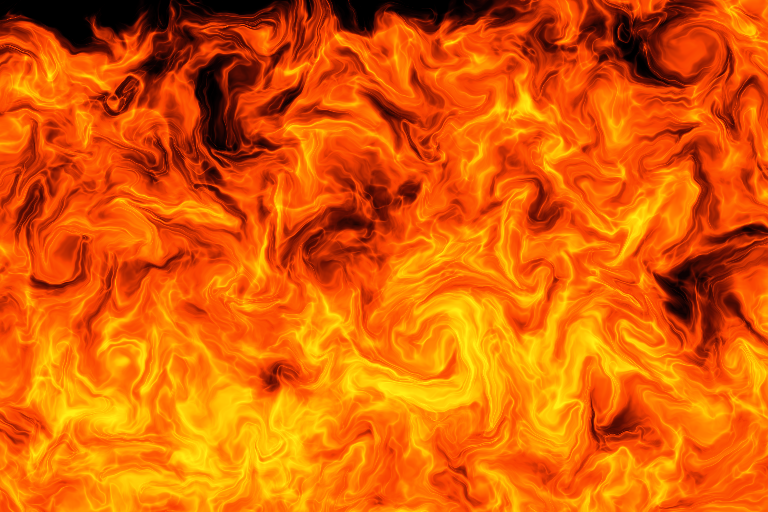
This texture is drawn by a Shadertoy shader. Its source:

```glsl
vec2 hash2(vec2 c) {
    vec3 q = fract(c.xyx * vec3(0.1031, 0.1030, 0.0973));
    q += dot(q, q.yzx + 33.33);
    return fract((q.xx + q.yz) * q.zy);
}

mat2 rotation(float a) {
    return mat2(cos(a), sin(a), -sin(a), cos(a));
}

float cornerSlope(vec2 cell, vec2 corner, vec2 f) {
    float a = 6.2832 * hash2(cell + corner).x;
    return dot(vec2(cos(a), sin(a)), f - corner);
}

float noise(vec2 p) {
    vec2 i = floor(p), f = p - i;
    vec2 u = f * f * f * (f * (f * 6.0 - 15.0) + 10.0);
    vec2 e = vec2(1.0, 0.0);
    return mix(mix(cornerSlope(i, e.yy, f), cornerSlope(i, e.xy, f), u.x),
               mix(cornerSlope(i, e.yx, f), cornerSlope(i, e.xx, f), u.x), u.y);
}

float fbm(vec2 p) {
    float sum = 0.0, amp = 0.5;
    for (int i = 0; i < 5; i++) {
        sum += amp * noise(p);
        p = rotation(0.6) * p * 2.03 + 7.3;
        amp *= 0.54;
    }
    return sum;
}

// Thin bright creases along the zero lines, broken up by a second noise
float filaments(vec2 p, float sharpness) {
    float sum = 0.0, amp = 0.5;
    for (int i = 0; i < 3; i++) {
        float n = noise(p);
        float ridge = max(0.0, 1.0 - 2.2 * sqrt(n * n + 0.0004));
        float presence = smoothstep(-0.25, 0.3, noise(p * 0.6 + 23.0));
        sum += amp * presence * pow(ridge, sharpness);
        p = rotation(0.9) * p * 1.8 + 3.7;
        amp *= 0.75;
    }
    return sum;
}

// Scattered vortices that curl the coordinates
vec2 swirl(vec2 p, float scale, float turn) {
    vec2 s = p * scale, cell = floor(s), shift = vec2(0.0);
    for (int y = -1; y <= 1; y++)
    for (int x = -1; x <= 1; x++) {
        vec2 id = cell + vec2(x, y);
        vec2 d = s - id - hash2(id + 19.0);
        float spin = turn * (2.0 * hash2(id + 51.0).x - 1.0);
        shift += rotation(spin * exp(-5.0 * dot(d, d))) * d - d;
    }
    return p + shift / scale;
}

float blob(vec2 p, vec2 center, vec2 radius) {
    vec2 d = (p - center) / radius;
    return exp(-dot(d, d));
}

// Glowing edge of a rolling plume, sharp outside and soft inside
float rim(vec2 p, vec2 center, float radius, float facing) {
    vec2 d = p - center;
    float gap = length(d) - radius;
    float side = dot(normalize(d + 1e-5), vec2(cos(facing), sin(facing)));
    float glow = exp(-abs(gap) / (gap > 0.0 ? 0.003 : 0.014));
    return glow * smoothstep(-0.1, 0.6, side);
}

// Broad layout of hot and dark areas
float heatLayout(vec2 p) {
    float heat = 0.40 - 0.8 * p.y;
    heat += 0.9 * blob(p, vec2(0.42, 0.19), vec2(0.27, 0.16));
    heat += 0.75 * blob(p, vec2(0.93, 0.30), vec2(0.35, 0.15));
    heat += 0.5 * blob(p, vec2(0.87, 0.48), vec2(0.20, 0.06));
    heat += 1.1 * blob(p, vec2(1.21, 0.57), vec2(0.04, 0.07));
    heat += 0.5 * blob(p, vec2(1.10, 0.78), vec2(0.12, 0.10));
    heat += 0.7 * blob(p, vec2(1.45, 0.86), vec2(0.10, 0.12));
    heat -= 1.6 * blob(p, vec2(0.41, 0.79), vec2(0.14, 0.16));
    heat -= 1.4 * blob(p, vec2(0.66, 0.54), vec2(0.10, 0.05));
    heat -= 1.9 * blob(p, vec2(0.53, 0.27), vec2(0.07, 0.04));
    heat -= 1.9 * blob(p, vec2(0.02, 0.16), vec2(0.04, 0.07));
    heat -= 1.7 * blob(p, vec2(1.39, 0.49), vec2(0.09, 0.16));
    heat -= 1.6 * blob(p, vec2(1.22, 0.17), vec2(0.06, 0.04));
    heat -= 1.2 * blob(p, vec2(1.25, 0.92), vec2(0.15, 0.08));
    return heat;
}

float ramp(float a, float b, float x) {
    return clamp((x - a) / (b - a), 0.0, 1.0);
}

vec3 fireColor(float heat) {
    vec3 c = mix(vec3(0.0), vec3(0.07, 0.01, 0.01), ramp(-2.8, -2.2, heat));
    c = mix(c, vec3(0.42, 0.06, 0.01), ramp(-2.2, -1.4, heat));
    c = mix(c, vec3(0.70, 0.15, 0.01), ramp(-1.4, -0.95, heat));
    c = mix(c, vec3(0.97, 0.25, 0.01), ramp(-0.95, -0.5, heat));
    c = mix(c, vec3(0.99, 0.35, 0.01), ramp(-0.5, 0.0, heat));
    c = mix(c, vec3(1.00, 0.53, 0.01), ramp(0.0, 0.6, heat));
    c = mix(c, vec3(1.00, 0.74, 0.01), ramp(0.6, 1.25, heat));
    return mix(c, vec3(1.00, 0.92, 0.08), ramp(1.25, 2.3, heat));
}

void mainImage(out vec4 fragColor, in vec2 fragCoord) {
    vec2 p = fragCoord / iResolution.xy * vec2(1.5, 1.0);

    // Turbulent flow, from broad rolls to small curls
    vec2 drift = p + 0.12 * vec2(fbm(p * 3.0 + 4.0), fbm(p * 3.0 + 31.0));
    vec2 flow = swirl(swirl(drift, 4.5, 2.2), 9.0, 2.8);
    vec2 curl = swirl(drift + 0.5 * (flow - drift) + 2.7, 15.0, 3.0);
    vec2 bent = mix(p, flow, 0.5);

    // Billows, filaments and plume edges
    float detail = 2.4 * fbm(flow * 6.0 + 11.0) + 2.1 * fbm(curl * 14.0);
    detail += 2.0 * (filaments(flow * 7.0, 5.0) - 0.13);
    detail += 2.6 * (filaments(curl * 10.5 + 40.0, 7.0) - 0.10);
    float heat = heatLayout(bent) + detail * mix(0.95, 1.15, p.y);
    vec2 edge = mix(p, flow, 0.3);
    heat += 1.2 * rim(edge, vec2(0.76, 0.77), 0.18, 2.5);
    heat += 1.1 * rim(edge, vec2(0.63, 0.47), 0.15, 2.2);
    heat += 1.3 * rim(edge, vec2(0.27, 0.73), 0.06, 0.9);
    heat += 1.1 * rim(edge, vec2(0.56, 0.82), 0.07, 2.0);

    // Night sky along the top
    heat -= 3.0 * blob(bent, vec2(0.25, 1.04), vec2(0.45, 0.08));
    heat -= 2.2 * blob(bent, vec2(0.78, 1.02), vec2(0.24, 0.05));
    fragColor = vec4(fireColor(heat), 1.0);
}
```
